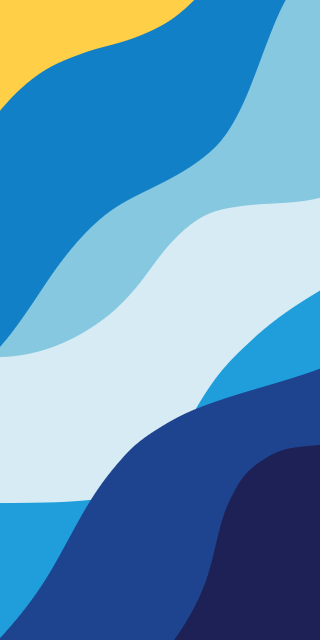
Reproduce this background procedurally as a Shadertoy shader.

```glsl
// Flat layered waves sweeping from a yellow corner down to deep navy.

#define YELLOW vec3(1.00, 0.81, 0.28)
#define BLUE   vec3(0.067, 0.50, 0.775)
#define SKY    vec3(0.52, 0.785, 0.88)
#define PALE   vec3(0.843, 0.922, 0.957)
#define BRIGHT vec3(0.12, 0.62, 0.86)
#define NAVY   vec3(0.118, 0.263, 0.56)
#define DEEP   vec3(0.114, 0.13, 0.333)
#define EDGE_SOFTNESS 1.0
#define KNOTS 7

// Cubic Hermite span between knots (x, height, slope)
float hermite(float x, vec3 a, vec3 b) {
    float w = b.x - a.x;
    float t = (x - a.x) / w;
    float s = 1.0 - t;
    return s * s * ((1.0 + 2.0 * t) * a.y + t * w * a.z)
         + t * t * ((1.0 + 2.0 * s) * b.y - s * w * b.z);
}

// Height of a smooth crest, continued as straight lines past both ends
float crest(float x, vec3 k[KNOTS]) {
    vec3 first = k[0], last = k[KNOTS - 1];
    float h = first.y + (x - first.x) * first.z;
    for (int i = 0; i < KNOTS - 1; i++) {
        if (x >= k[i].x) h = hermite(x, k[i], k[i + 1]);
    }
    return x > last.x ? last.y + (x - last.x) * last.z : h;
}

// Fill everything below a crest with one colour
vec3 layer(vec3 base, vec3 colour, vec2 uv, vec3 k[KNOTS]) {
    float depth = crest(uv.x, k) - uv.y;
    float pixel = length(vec2(dFdx(depth), dFdy(depth))) * EDGE_SOFTNESS;
    return mix(base, colour, clamp(0.5 + depth / max(pixel, 1e-6), 0.0, 1.0));
}

void mainImage(out vec4 fragColor, in vec2 fragCoord) {
    vec2 uv = fragCoord / iResolution.xy;
    vec3 colour = YELLOW;

    // Upper waves
    colour = layer(colour, BLUE, uv, vec3[KNOTS](
        vec3(0.0, 0.827, 0.6), vec3(0.13, 0.887, 0.33), vec3(0.26, 0.917, 0.185),
        vec3(0.391, 0.936, 0.16), vec3(0.508, 0.961, 0.275), vec3(0.607, 1.0, 0.5),
        vec3(1.0, 1.5, 0.5)));
    colour = layer(colour, SKY, uv, vec3[KNOTS](
        vec3(0.0, 0.458, 0.56), vec3(0.143, 0.557, 0.75), vec3(0.326, 0.663, 0.4),
        vec3(0.482, 0.708, 0.25), vec3(0.664, 0.766, 0.45), vec3(0.781, 0.863, 1.25),
        vec3(0.893, 1.0, 0.88)));

    // Pale band with the bright water beneath it
    colour = layer(colour, PALE, uv, vec3[KNOTS](
        vec3(0.0, 0.442, 0.015), vec3(0.333, 0.505, 0.385), vec3(0.419, 0.547, 0.575),
        vec3(0.508, 0.605, 0.625), vec3(0.625, 0.659, 0.3), vec3(0.755, 0.678, 0.07),
        vec3(1.0, 0.691, 0.13)));
    colour = layer(colour, BRIGHT, uv, vec3[KNOTS](
        vec3(0.0, 0.214, 0.0), vec3(0.156, 0.215, 0.01), vec3(0.284, 0.219, 0.05),
        vec3(0.612, 0.361, 0.875), vec3(0.667, 0.404, 0.7), vec3(0.781, 0.466, 0.475),
        vec3(1.0, 0.546, 0.3)));

    // Dark foreground waves
    colour = layer(colour, NAVY, uv, vec3[KNOTS](
        vec3(0.0, 0.003, 0.54), vec3(0.13, 0.085, 0.75), vec3(0.284, 0.219, 0.8),
        vec3(0.391, 0.289, 0.55), vec3(0.503, 0.333, 0.31), vec3(0.612, 0.361, 0.2),
        vec3(1.0, 0.424, 0.185)));
    colour = layer(colour, DEEP, uv, vec3[KNOTS](
        vec3(0.544, 0.0, 0.7), vec3(0.612, 0.056, 1.0), vec3(0.651, 0.104, 1.6),
        vec3(0.685, 0.171, 2.0), vec3(0.734, 0.234, 0.95), vec3(0.833, 0.285, 0.325),
        vec3(1.0, 0.305, 0.065)));

    fragColor = vec4(colour, 1.0);
}
```
